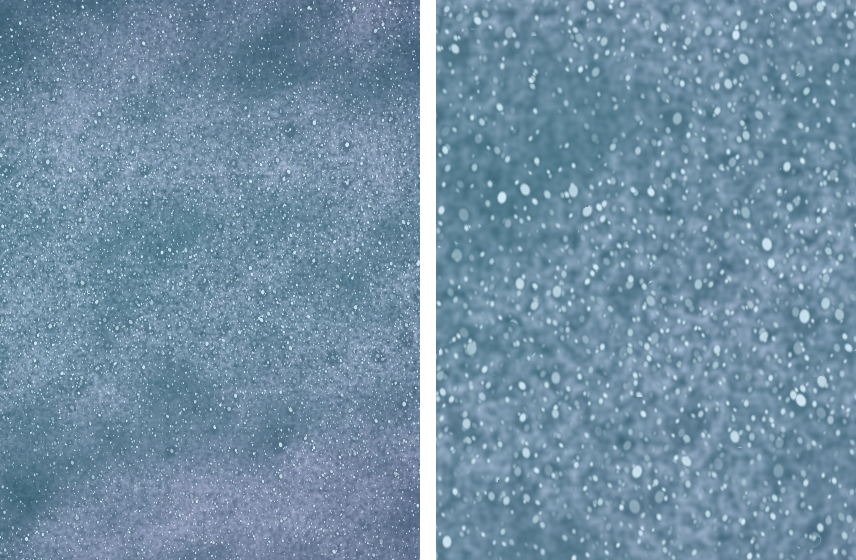
Left, the full canvas; right, a detail of the centre.
Write a Shadertoy shader that draws this texture.

```glsl
// Soapy foam on blue-green water: cloudy teal and lavender drifts carry a fine
// grain of froth, with layers of dark round bubbles that each hold a pale glint.
// Drifts and froth are gradient noise; bubbles sit in jittered, turned grids.

#define DEEP_TEAL vec3(0.235, 0.385, 0.462)
#define PALE_FOAM vec3(0.575, 0.672, 0.768)
#define GLINT_COLOR vec3(0.87, 0.96, 1.00)
#define LAVENDER_SHIFT vec3(0.034, -0.024, -0.002)
#define BASE_TONE 0.58
#define DRIFT_CONTRAST 0.62
#define FROTH_CONTRAST 0.56
#define BUBBLE_DEPTH 0.66
#define LARGEST_CELL 0.060
#define CELL_RATIO 0.66
#define BUBBLE_LAYERS 6
#define SOFTNESS 0.0010

float hash(vec2 p) {
    vec3 q = fract(vec3(p.xyx) * vec3(0.1031, 0.1030, 0.0973));
    q += dot(q, q.yzx + 33.33);
    return fract((q.x + q.y) * q.z);
}

mat2 turn(float angle) {
    float c = cos(angle), s = sin(angle);
    return mat2(c, s, -s, c);
}

float cornerSlope(vec2 cell, vec2 offset) {
    float angle = 6.2832 * hash(cell + 71.0);
    return dot(vec2(cos(angle), sin(angle)), offset);
}

float gradientNoise(vec2 p) {
    vec2 i = floor(p), f = fract(p);
    vec2 u = f * f * f * (f * (f * 6.0 - 15.0) + 10.0);
    vec2 e = vec2(1.0, 0.0);
    float low = mix(cornerSlope(i, f), cornerSlope(i + e, f - e), u.x);
    float high = mix(cornerSlope(i + e.yx, f - e.yx), cornerSlope(i + 1.0, f - 1.0), u.x);
    return mix(low, high, u.y);
}

float fbm(vec2 p) {
    float sum = 0.0, weight = 0.6;
    for (int i = 0; i < 4; i++) {
        sum += weight * gradientNoise(p);
        p = turn(0.6) * p * 2.03 + 17.0;
        weight *= 0.55;
    }
    return sum;
}

// One bubble at offset d from its centre: x = dark body, y = glint
vec2 bubbleAt(vec2 d, vec2 key, float size, float soft) {
    float radius = size * mix(0.15, 0.30, hash(key + 21.9));
    float body = smoothstep(radius + soft, radius * 0.55 - soft, length(d));

    // Glints are small slanted ovals set a little off centre
    float luck = hash(key + 34.2);
    float glintRadius = min(0.34 * radius + 0.0006, 0.0029) * mix(0.7, 1.25, hash(key + 5.5));
    vec2 g = turn(0.5 - 1.2 * hash(key + 2.6)) * (d - radius * vec2(0.15, 0.2) * luck);
    float glint = smoothstep(glintRadius + soft, glintRadius - soft, length(g * vec2(1.15, 0.85)));
    return vec2(body, glint * mix(0.25, 1.0, luck));
}

// One grid of bubbles; the four nearest cells cover every overlap
vec2 bubbleLayer(vec2 p, float size, float chance, float soft, float seed) {
    float angle = 0.5 + seed * 1.3;
    vec2 q = turn(angle) * p / size + seed * 19.0 + 40.0;
    vec2 corner = floor(q - 0.5), found = vec2(0.0);
    for (int i = 0; i < 4; i++) {
        vec2 cell = corner + vec2(i % 2, i / 2);
        vec2 key = cell + seed * 53.0;
        if (hash(key + 13.3) > chance) continue;
        vec2 jitter = vec2(hash(key + 3.1), hash(key + 8.7)) - 0.5;
        vec2 d = turn(-angle) * (q - cell - 0.5 - jitter * 0.8) * size;
        found = max(found, bubbleAt(d, key, size, soft));
    }
    return found;
}

void mainImage(out vec4 fragColor, in vec2 fragCoord) {
    vec2 p = fragCoord / iResolution.y;
    vec2 uv = fragCoord / iResolution.xy;
    float soft = max(SOFTNESS, 0.5 / iResolution.y);

    // Broad drifts, stretched along a rising diagonal
    vec2 along = turn(-0.5) * p;
    float drift = fbm(along * vec2(3.0, 5.5) + 5.0);
    float patches = fbm(p * 13.0 + 31.0);
    float middle = exp(-pow((uv.y - 0.52) / 0.30, 2.0));
    float edge = smoothstep(0.36, 0.74, length(uv - 0.5));

    // Fine froth, weaker where the water lies open
    float froth = gradientNoise(p * 125.0) + 0.6 * gradientNoise(p * 68.0 + 9.0)
                + 0.8 * gradientNoise(p * 215.0 + 4.0);
    float cover = smoothstep(-0.35, 0.15, drift + 0.4 * patches);
    float tone = BASE_TONE + DRIFT_CONTRAST * drift + 0.32 * patches;
    tone += FROTH_CONTRAST * froth * mix(0.45, 1.0, cover) * mix(0.6, 1.0, middle);
    tone -= 0.20 * edge + 0.14 * smoothstep(0.65, 1.0, uv.y);

    // Bubbles from large to tiny; the large ones gather in the middle
    float glint = 0.0, size = LARGEST_CELL;
    for (int i = 0; i < BUBBLE_LAYERS; i++) {
        float fine = float(i) / float(BUBBLE_LAYERS - 1);
        float crowd = mix(middle, 0.6 + 0.4 * middle, fine);
        float chance = mix(0.26, 0.72, fine) * crowd * mix(0.6, 1.1, cover);
        vec2 bubble = bubbleLayer(p, size, chance, soft, float(i) + 1.0);
        tone = mix(tone, 0.10, bubble.x * BUBBLE_DEPTH * mix(1.0, 0.6, fine));
        glint = max(glint, bubble.y);
        size *= CELL_RATIO;
    }

    // Lavender light falls on the lower right and along the top
    float lavender = smoothstep(0.45, 0.0, uv.y) * (0.4 + 0.6 * uv.x) + 0.4 * uv.x
                   + 0.45 * smoothstep(0.7, 1.0, uv.y) + 0.8 * drift - 0.3 * middle;
    vec3 color = mix(DEEP_TEAL, PALE_FOAM, clamp(tone, 0.02, 1.3));
    color += LAVENDER_SHIFT * clamp(lavender, -0.4, 1.0);
    color = mix(color, GLINT_COLOR, glint * 0.92);
    fragColor = vec4(color, 1.0);
}
```
